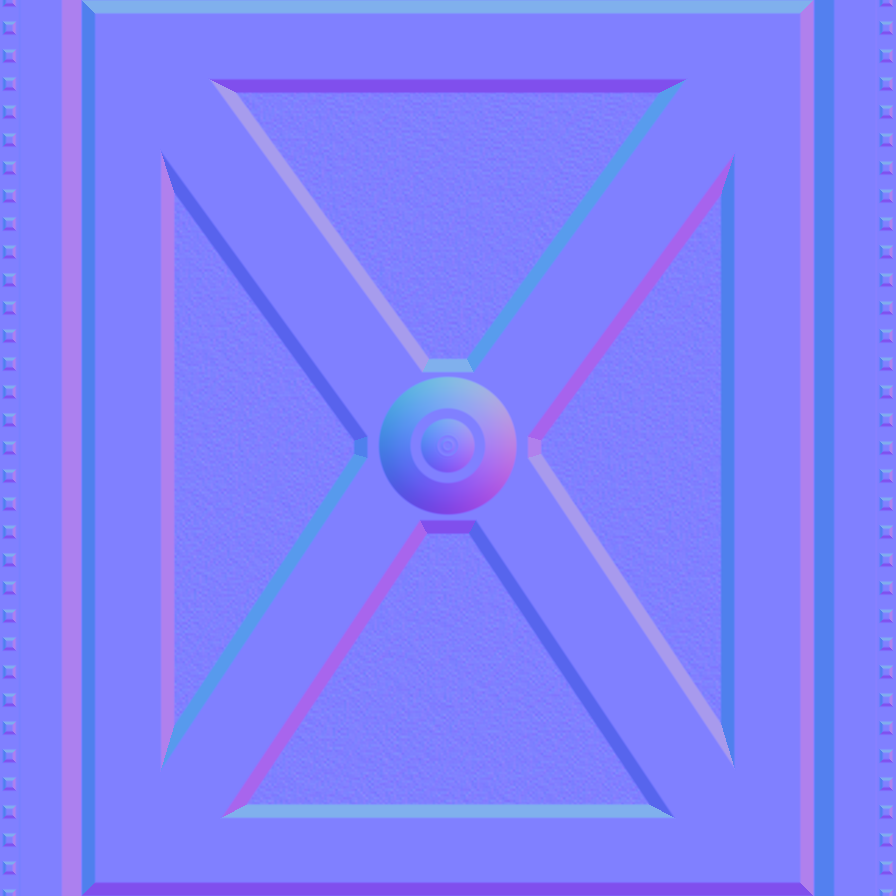
Write a WebGL 2 fragment shader that draws this texture map.

```glsl
#version 300 es
precision highp float;
// Tangent-space normal map of a cross-braced panel with a round central boss.
// Bevelled convex polygons, radial profiles and value noise each add a surface
// tilt; the summed tilt is finally encoded as a normal colour.
#define GRID 768.0        // design units across the canvas
#define TILT 0.19         // slope of the bevels
#define BEVEL 11.5        // width of the bevels
#define SOFT 1.3          // softness of the bevel edges
#define STUD_STEP 24.0    // spacing of the edge studs
#define STUD_HALF 5.5     // half size of a stud
#define GRAIN 0.075       // roughness of the recessed floors
#define BOSS_CENTRE vec2(383.8, 386.0)
#define BOSS_RADIUS 59.0

uniform vec2 u_resolution;
out vec4 fragColor;

float hash(vec2 p) {
  return fract(sin(dot(p, vec2(127.1, 311.7))) * 43758.5453);
}

float valueNoise(vec2 p) {
  vec2 i = floor(p), f = fract(p);
  f = f * f * (3.0 - 2.0 * f);
  return mix(mix(hash(i), hash(i + vec2(1, 0)), f.x),
             mix(hash(i + vec2(0, 1)), hash(i + vec2(1, 1)), f.x), f.y);
}

float roughHeight(vec2 p) {
  return valueNoise(p * 0.42) + 0.8 * valueNoise(p * 0.2 + 17.0)
       + 0.6 * valueNoise(p * 0.07 + 41.0);
}

// Soft 0..1 window between lo and hi.
float band(float x, float lo, float hi) {
  return smoothstep(lo - SOFT, lo + SOFT, x) * (1.0 - smoothstep(hi - SOFT, hi + SOFT, x));
}

// Keeps the closest edge: inward normal in xy, distance in z.
void nearestEdge(vec2 p, vec2 a, vec2 b, inout vec3 best) {
  vec2 along = normalize(b - a);
  vec2 inward = vec2(-along.y, along.x);
  float d = dot(p - a, inward);
  if (d < best.z) best = vec3(inward, d);
}

// Counter-clockwise convex quad.
vec3 quad(vec2 p, vec2 a, vec2 b, vec2 c, vec2 d) {
  vec3 best = vec3(0.0, 0.0, 1e4);
  nearestEdge(p, a, b, best);
  nearestEdge(p, b, c, best);
  nearestEdge(p, c, d, best);
  nearestEdge(p, d, a, best);
  return best;
}

// Raised rectangle: slopes face outward.
vec2 raisedBox(vec2 p, vec2 lo, vec2 hi, float width) {
  vec3 e = quad(p, lo, vec2(hi.x, lo.y), hi, vec2(lo.x, hi.y));
  return -e.xy * band(e.z, 0.0, width) * TILT;
}

// Sunken quad: slopes face inward, and the floor is rough.
vec2 recess(vec2 p, vec2 a, vec2 b, vec2 c, vec2 d) {
  vec3 e = quad(p, a, b, c, d);
  vec2 tilt = e.xy * band(e.z, 0.0, BEVEL) * TILT;
  float h = roughHeight(p);
  vec2 slope = vec2(roughHeight(p + vec2(1.2, 0)), roughHeight(p + vec2(0, 1.2))) - h;
  return tilt - slope * GRAIN * smoothstep(BEVEL - SOFT, BEVEL + SOFT, e.z);
}

// Conical skirt, flat ring, inner dome and fine central rings.
vec2 boss(vec2 p) {
  vec2 q = p - BOSS_CENTRE;
  float r = length(q);
  float slope = band(r, 32.0, BOSS_RADIUS) * mix(0.15, 0.235, smoothstep(30.0, BOSS_RADIUS, r));
  slope += band(r, 11.0, 23.0) * 0.0075 * r;
  slope += band(r, 0.0, 11.0) * 0.004 * r;
  slope += 0.07 * (band(r, 9.5, 10.5) - band(r, 7.5, 8.5) + band(r, 4.5, 5.5) - band(r, 2.5, 3.5));
  return q / max(r, 0.01) * slope;
}

void main() {
  vec2 p = gl_FragCoord.xy / u_resolution * GRID;

  // Raised frame, side grooves and faint seams
  vec2 tilt = raisedBox(p, vec2(70, 0), vec2(697.5, GRID), BEVEL);
  tilt.x += 0.175 * (band(p.x, 53.0, 70.0) - band(p.x, 698.0, 715.0));
  tilt.x += 0.05 * (band(p.x, 750.5, 751.5) - band(p.x, 16.5, 17.5));

  // Stud columns along both sides
  vec2 stud = vec2(p.x < GRID * 0.5 ? p.x - 8.0 : p.x - 759.5,
                   mod(p.y + 0.5 * STUD_STEP, STUD_STEP) - 0.5 * STUD_STEP);
  tilt += raisedBox(stud, vec2(-STUD_HALF), vec2(STUD_HALF), 2.6);

  // Recesses between the braces: top, bottom, left, right
  tilt += recess(p, vec2(180, 700), vec2(362, 449), vec2(406, 449), vec2(588, 700));
  tilt += recess(p, vec2(190, 67), vec2(578, 67), vec2(408, 322), vec2(360, 322));
  tilt += recess(p, vec2(138, 108), vec2(315, 375.5), vec2(315, 394), vec2(138, 638));
  tilt += recess(p, vec2(629.5, 110), vec2(629.5, 636), vec2(452.5, 394), vec2(452.5, 375.5));

  tilt += boss(p);

  // Encode the tilt as a normal colour
  fragColor = vec4(0.5 + tilt, 1.0 - 2.0 * dot(tilt, tilt), 1.0);
}
```
